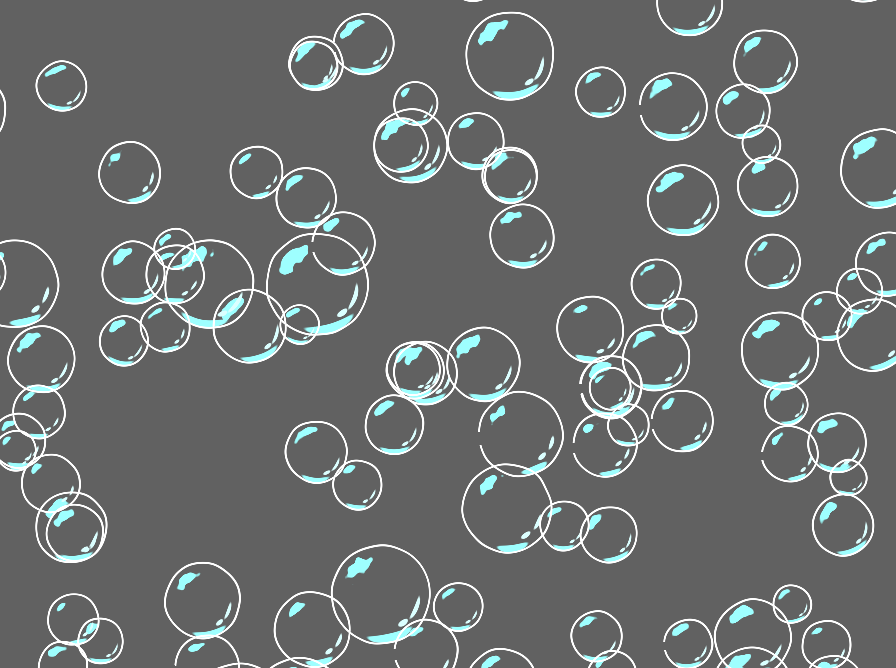
Reproduce this pattern procedurally as a Shadertoy shader.

```glsl
// Clusters of clear outlined soap bubbles with cyan glints on flat grey.

#define CELL 0.135          // spacing of bubble clusters, in canvas heights
#define CLUSTER_CHANCE 0.73 // share of cells that hold a cluster
#define LINK_CHANCE 0.58    // chance that a cluster gains one more bubble
#define LINE_WIDTH 0.0030   // outline thickness
#define WOBBLE 0.0022       // unevenness of the outlines
#define EDGE 0.4            // softness of the edges, in pixels
#define GREY vec3(0.38)
#define CYAN vec3(0.62, 1.0, 1.0)
#define PALE vec3(0.86, 1.0, 1.0)
#define WHITE vec3(1.0)

const float TAU = 6.2832;

vec3 hash3(vec2 p) {
    vec3 q = fract(p.xyx * vec3(0.1031, 0.1030, 0.0973));
    q += dot(q, q.yxz + 33.33);
    return fract((q.xxy + q.yzz) * q.zyx);
}

float gradientDot(vec2 corner, vec2 offset) {
    float angle = TAU * hash3(corner + 211.0).x;
    return dot(vec2(cos(angle), sin(angle)), offset);
}

float gradientNoise(vec2 p) {
    vec2 i = floor(p), f = fract(p), u = f * f * (3.0 - 2.0 * f);
    vec2 e = vec2(1.0, 0.0);
    float low = mix(gradientDot(i, f), gradientDot(i + e, f - e), u.x);
    float high = mix(gradientDot(i + e.yx, f - e.yx), gradientDot(i + 1.0, f - 1.0), u.x);
    return mix(low, high, u.y);
}

// Coverage of a shape from its signed distance.
float fill(float d) {
    float soft = EDGE / iResolution.y;
    return 1.0 - smoothstep(-soft, soft, d);
}

// Distance to a tapered arc inside the unit circle.
float glint(vec2 q, float angle, float halfSpan, float radius, float thick) {
    float turn = mod(atan(q.y, q.x) - angle + 0.5 * TAU, TAU) - 0.5 * TAU;
    return (length(vec2((length(q) - radius) / thick, turn / halfSpan)) - 1.0) * thick;
}

// Adds one bubble; ink holds coverage of cyan, pale and white.
void addBubble(inout vec3 ink, vec2 p, float r, vec3 look, float rough) {
    float reach = length(p);
    if (reach > r + 0.01) return;
    vec2 q = p / r;
    float tilt = (look.x - 0.5) * 0.4;
    float size = mix(0.7, 1.25, look.y);

    // Main highlight at upper left, reflected light along the bottom.
    float shine = glint(q, 2.2 + tilt, 0.46 * size, 0.72, 0.13 * size) + 0.10 * rough;
    float bounce = glint(q, -1.45 + tilt * 1.5, 0.5 * size, 0.91, 0.085);
    ink.x = max(ink.x, fill(min(shine, bounce) * r));

    // Two dashes at lower right.
    float dash = glint(q, -0.45 + tilt, 0.30 * size, 0.77, 0.045);
    float tick = glint(q, -0.98 + tilt, 0.16, 0.74, 0.055);
    ink.y = max(ink.y, fill(min(dash, tick) * r));

    // Outline, with a small opening in a few bubbles.
    float ring = abs(reach - r) - 0.5 * LINE_WIDTH;
    float opening = step(0.86, look.z) * step(abs(q.y + 0.1), 0.16) * step(q.x, 0.0);
    ink.z = max(ink.z, fill(ring) * (1.0 - opening));
}

void mainImage(out vec4 fragColor, in vec2 fragCoord) {
    vec2 p = fragCoord / iResolution.y;
    float rough = gradientNoise(p * 85.0);
    p += WOBBLE * vec2(gradientNoise(p * 28.0), gradientNoise(p * 28.0 + 40.0));

    vec3 ink = vec3(0.0);
    vec2 home = floor(p / CELL);
    for (int j = -2; j <= 2; j++)
    for (int i = -2; i <= 2; i++) {
        vec2 cell = home + vec2(i, j) + 20.0;
        vec3 seed = hash3(cell);
        if (seed.z > CLUSTER_CHANCE) continue;

        // Lead bubble of the cluster.
        vec2 center = (cell - 20.0 + mix(vec2(0.15), vec2(0.85), seed.xy)) * CELL;
        float size = hash3(cell + 61.0).x;
        float r = mix(0.036, 0.055, size) + 0.022 * pow(size, 7.0);
        addBubble(ink, p - center, r, hash3(cell + 97.0), rough);

        // Smaller bubbles chained to it: touching, overlapping or nested.
        for (int k = 1; k <= 2; k++) {
            vec2 id = cell + 131.0 * float(k);
            vec3 link = hash3(id);
            vec3 look = hash3(id + 37.0);
            if (link.x > LINK_CHANCE) break;
            float next = mix(0.026, 0.048, look.y);
            float gap = (r + next) * mix(0.72, 1.02, sqrt(link.z));
            if (link.z < 0.1) gap = abs(r - next);
            float angle = TAU * link.y;
            center += gap * vec2(cos(angle), sin(angle));
            r = next;
            addBubble(ink, p - center, r, look.zxy, rough);
        }
    }

    vec3 color = mix(GREY, CYAN, ink.x);
    color = mix(color, PALE, ink.y);
    color = mix(color, WHITE, ink.z);
    fragColor = vec4(color, 1.0);
}
```
